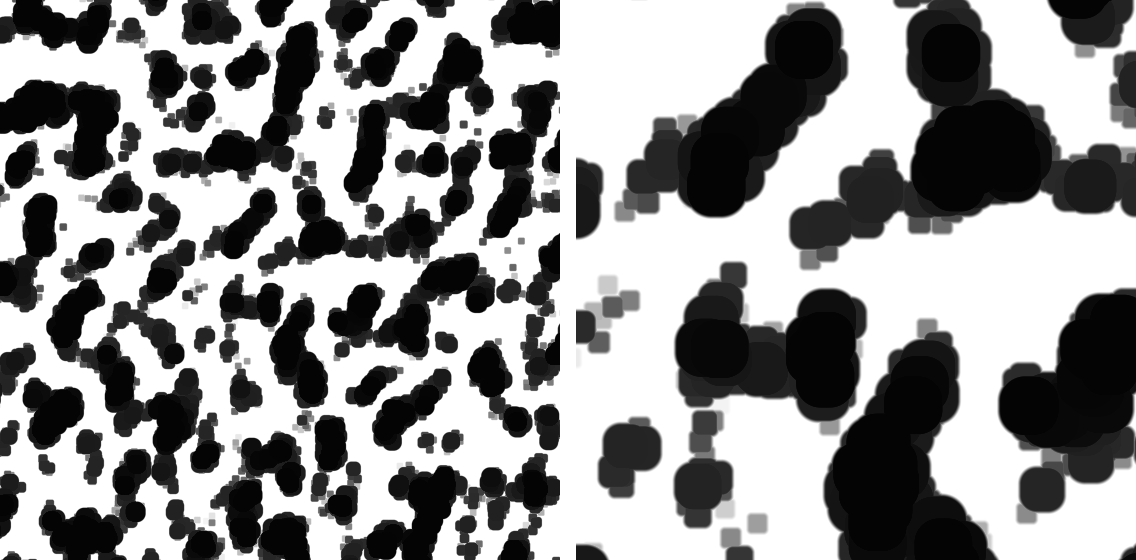
Left: the whole. Right: its middle third, enlarged.
A Shadertoy shader for this texture:

```glsl
// Ragged black blotches on white, built from overlapping rounded-square stamps.

float hash(vec2 p) {
    return fract(sin(dot(p, vec2(127.1, 311.7))) * 43758.5453);
}

// Dot product of a random unit gradient with the offset from its lattice corner
float corner(vec2 cell, vec2 offset) {
    float angle = 6.2832 * hash(cell);
    return dot(vec2(cos(angle), sin(angle)), offset);
}

float gradientNoise(vec2 p) {
    vec2 i = floor(p), f = fract(p);
    vec2 u = f * f * f * (f * (f * 6.0 - 15.0) + 10.0);
    vec2 e = vec2(1.0, 0.0);
    return mix(mix(corner(i, f), corner(i + e.xy, f - e.xy), u.x),
               mix(corner(i + e.yx, f - e.yx), corner(i + e.xx, f - e.xx), u.x), u.y);
}

// Blotch field, stretched upright and leaning to the right
float blotchField(vec2 p) {
    vec2 q = vec2(p.x - 0.25 * p.y, p.y) * vec2(18.0, 13.0) + 20.0;
    return gradientNoise(q) + 0.45 * gradientNoise(q * 1.9 + 37.0);
}

float roundedSquare(vec2 p, float halfSize) {
    float cornerRadius = halfSize * smoothstep(-0.006, 0.019, halfSize) * 0.85;
    return length(max(abs(p) - halfSize + cornerRadius, 0.0)) - cornerRadius;
}

void mainImage(out vec4 fragColor, in vec2 fragCoord) {
    vec2 uv = fragCoord / iResolution.y;
    float gridCount = 92.0;
    vec2 home = floor(uv * gridCount);
    float shade = 1.0;

    // Keep the darkest of the nearby stamps
    for (int y = -2; y <= 2; y++) {
        for (int x = -2; x <= 2; x++) {
            vec2 cell = home + vec2(x, y);
            vec2 jitter = vec2(hash(cell + 11.3), hash(cell + 47.9));
            vec2 center = (cell + 0.05 + 0.9 * jitter) / gridCount;
            float depth = blotchField(center) - 0.07 + 0.13 * (hash(cell + 83.1) - 0.5);
            if (depth <= 0.0) continue;

            // Deeper stamps are larger and darker
            float halfSize = mix(0.0058, 0.0185, smoothstep(0.0, 0.3, depth));
            float tone = 0.015 + 0.125 * (1.0 - smoothstep(0.17, 0.33, depth))
                       + 0.82 * exp(-30.0 * depth);
            float edge = roundedSquare(uv - center, halfSize);
            shade = min(shade, mix(tone, 1.0, smoothstep(-0.0014, 0.0014, edge)));
        }
    }
    fragColor = vec4(vec3(shade), 1.0);
}
```
